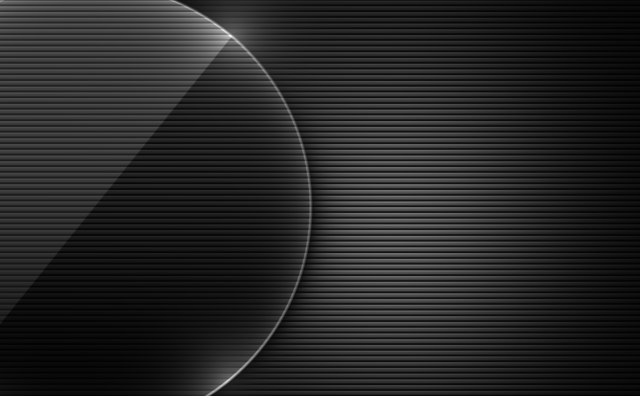
This background is drawn by a WebGL 1 fragment shader. Its source:

```glsl
precision highp float;

uniform vec2 u_resolution;

// Lengths are in canvas heights, origin at the lower left.
const float STRIPE_COUNT = 69.0;
const vec2 DISC_CENTER = vec2(0.219, 0.477);
const float DISC_RADIUS = 0.566;
const float RIM_WIDTH = 0.0032;
const float RIM_GLOW_REACH = 0.045;
const float SHADOW_REACH = 0.03;
const vec2 GLOSS_START = vec2(0.0, 0.181);
const vec2 GLOSS_END = vec2(0.580, 0.901);
const vec2 BACKLIGHT_CENTER = vec2(0.98, 0.44);
const vec2 BACKLIGHT_SIZE = vec2(0.42, 0.50);
const float BACKLIGHT_POWER = 0.33;
const vec2 TOP_FLARE = vec2(0.585, 0.905);
const vec2 BOTTOM_FLARE = vec2(0.575, 0.035);
const float BASE_LIGHT = 0.025;

// Soft-edged ridge: dark groove below, lit lip on top.
float stripeShade(float y, float pixel) {
    float t = fract(y * STRIPE_COUNT);
    float soft = clamp(pixel * STRIPE_COUNT, 0.06, 0.25);
    float body = smoothstep(0.24 - soft, 0.24 + soft, t)
               * (1.0 - smoothstep(1.0 - soft, 1.0, t));
    float lip = exp(-pow((t - 0.76) / 0.14, 2.0));
    return 0.22 + 0.72 * body + 0.35 * lip;
}

float softSpot(vec2 p, vec2 center, float reach) {
    return exp(-length(p - center) / reach);
}

void main() {
    float pixel = 1.0 / u_resolution.y;
    vec2 p = gl_FragCoord.xy * pixel;
    float rimDistance = length(p - DISC_CENTER) - DISC_RADIUS;
    float inside = 1.0 - smoothstep(-pixel, pixel, rimDistance);
    float stripes = stripeShade(p.y, pixel);

    // Striped wall with a broad light and the shadow cast by the disc
    vec2 lightOffset = (p - BACKLIGHT_CENTER) / BACKLIGHT_SIZE;
    float wall = BASE_LIGHT + BACKLIGHT_POWER * exp(-dot(lightOffset, lightOffset));
    float shadow = exp(-max(rimDistance, 0.0) / SHADOW_REACH);
    wall *= 1.0 - shadow * mix(0.8, 0.25, smoothstep(0.4, 0.85, p.y));
    wall *= stripes;

    // Dark glass, brighter toward the top and along its rim
    float rimGlow = exp(min(rimDistance, 0.0) / RIM_GLOW_REACH);
    float glass = BASE_LIGHT + 0.11 * smoothstep(0.0, 0.65, p.y);
    glass = glass * stripes + 0.16 * rimGlow * mix(0.5, 1.0, stripes);

    // Diagonal gloss over the upper left of the glass
    vec2 glossAxis = normalize(GLOSS_END - GLOSS_START);
    vec2 fromGloss = p - GLOSS_START;
    float glossDistance = glossAxis.x * fromGloss.y - glossAxis.y * fromGloss.x;
    float gloss = smoothstep(-pixel, pixel, glossDistance);
    glass += gloss * (0.065 + 0.065 * p.y) * mix(0.75, 1.0, stripes);

    // Flares where the rim catches the light
    float topFlare = softSpot(p, TOP_FLARE, 0.075);
    float bottomFlare = softSpot(p, BOTTOM_FLARE, 0.07);
    glass += 0.30 * topFlare * mix(0.75, 1.15, gloss) + 0.26 * bottomFlare;
    wall += 0.36 * topFlare + 0.10 * bottomFlare;

    // Thin bright rim
    float rim = 1.0 - smoothstep(RIM_WIDTH - pixel, RIM_WIDTH + pixel, abs(rimDistance));
    float rimPower = 0.20 + 0.10 * topFlare + 0.28 * softSpot(p, BOTTOM_FLARE, 0.16);

    float shade = mix(wall, glass, inside) + rim * rimPower;
    gl_FragColor = vec4(vec3(clamp(shade, 0.0, 1.0)), 1.0);
}
```
